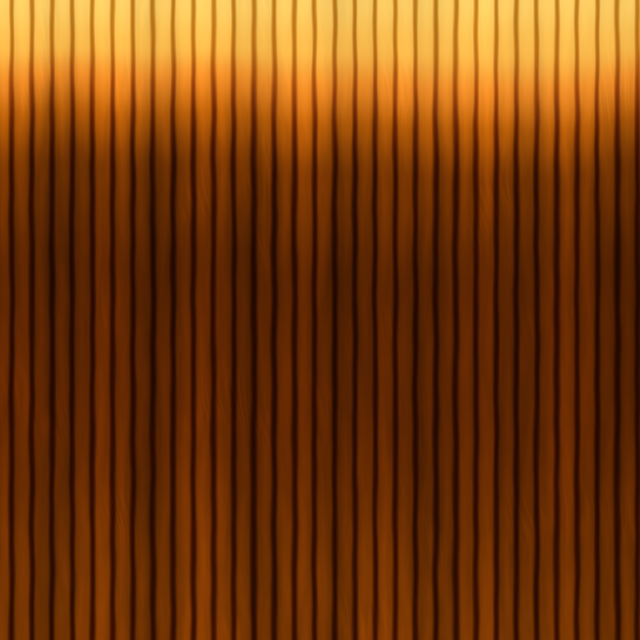
Give the GLSL for this texture, as a three.js fragment shader.

```glsl
// Vertical reeded wood slats, lit by a warm glow along the top edge.
varying vec2 vUv;

const float SLATS = 31.7;        // slats across the canvas
const float FIRST_GROOVE = 0.58; // offset of the first groove, in slats

const vec3 PALE_GOLD = vec3(0.99, 0.80, 0.39);
const vec3 GOLD      = vec3(0.98, 0.73, 0.30);
const vec3 ORANGE    = vec3(0.93, 0.55, 0.16);
const vec3 AMBER     = vec3(0.72, 0.37, 0.04);
const vec3 BROWN     = vec3(0.47, 0.21, 0.01);
const vec3 DARK_WOOD = vec3(0.355, 0.143, 0.007);
const vec3 LOW_WOOD  = vec3(0.455, 0.205, 0.01);

float hash(float n) {
  return fract(sin(n * 127.1) * 4375.85);
}

vec2 gradient(vec2 cell) {
  float angle = 6.2832 * hash(dot(cell, vec2(1.0, 57.3)));
  return vec2(cos(angle), sin(angle));
}

// Gradient noise, roughly -0.7 to 0.7
float noise(vec2 p) {
  vec2 i = floor(p);
  vec2 f = fract(p);
  vec2 w = f * f * f * (f * (f * 6.0 - 15.0) + 10.0);
  float a = dot(gradient(i), f);
  float b = dot(gradient(i + vec2(1.0, 0.0)), f - vec2(1.0, 0.0));
  float c = dot(gradient(i + vec2(0.0, 1.0)), f - vec2(0.0, 1.0));
  float d = dot(gradient(i + vec2(1.0, 1.0)), f - vec2(1.0, 1.0));
  return mix(mix(a, b, w.x), mix(c, d, w.x), w.y);
}

// Wood colour by depth below the top edge
vec3 glowRamp(float depth) {
  vec3 c = mix(PALE_GOLD, GOLD, smoothstep(0.0, 0.08, depth));
  c = mix(c, ORANGE, smoothstep(0.07, 0.14, depth));
  c = mix(c, AMBER, smoothstep(0.12, 0.20, depth));
  c = mix(c, BROWN, smoothstep(0.17, 0.28, depth));
  c = mix(c, DARK_WOOD, smoothstep(0.25, 0.45, depth));
  return mix(c, LOW_WOOD, smoothstep(0.62, 1.0, depth));
}

// Soft dark line around each whole number
float grooveMask(float x, float core, float edge) {
  float d = 0.5 - abs(fract(x) - 0.5);
  return 1.0 - smoothstep(core, edge, d);
}

// Upright fibres, different on every slat
float grain(vec2 uv, float seed) {
  float bend = 0.4 * noise(vec2(seed * 3.7, uv.y * 5.0));
  float coarse = noise(vec2(uv.x * 80.0 + bend * 3.0, uv.y * 6.0 + seed));
  float fine = noise(vec2(uv.x * 190.0 + bend, uv.y * 32.0));
  return 0.75 * coarse + 0.25 * fine;
}

// Sparse, steep flame marks
float flames(vec2 uv) {
  float slant = uv.x * 85.0 + uv.y * 9.0 + 1.2 * noise(uv * vec2(12.0, 9.0));
  float ridge = 1.0 - smoothstep(0.0, 0.22, abs(noise(vec2(slant, uv.y * 6.0))));
  float patches = smoothstep(0.12, 0.45, noise(uv * vec2(15.0, 6.0) + 8.3));
  return ridge * patches;
}

// Rounded slat face with its highlight at a given place
float profile(float across, float center) {
  float d = (across - center) / 0.34;
  return exp(-d * d);
}

void main() {
  vec2 uv = vUv;
  float depth = 1.0 - uv.y;

  // Slat layout with slightly uneven grooves
  float wobble = 0.07 * noise(vec2(uv.x * 40.0, uv.y * 14.0));
  float x = uv.x * SLATS - FIRST_GROOVE + wobble;
  float slat = floor(x);
  float across = fract(x);
  float tone = hash(slat + 4.0) - 0.5;

  // Glow with an uneven lower limit
  float sway = 0.03 * noise(vec2(uv.x * 6.0, 2.4)) + 0.012 * cos(6.2832 * (uv.x - 0.1));
  float glowDepth = depth + sway * smoothstep(0.02, 0.15, depth);
  float light = 1.0 - smoothstep(0.06, 0.28, glowDepth);
  vec3 color = glowRamp(glowDepth);

  // Broad upright shadow bands, slat tone, grain and rounded profile
  float bands = cos(6.2832 * (uv.x - 0.1) / 0.145 + noise(vec2(uv.x * 4.0, uv.y * 2.0)));
  float shadows = noise(vec2(uv.x * 7.0 + 1.3, uv.y * 2.2));
  float body = 1.0 + 0.18 * shadows - 0.09 * bands + 0.08 * tone;
  body += 0.18 * grain(uv, slat) + 0.09 * flames(uv);
  float center = 0.5 + 0.3 * (hash(slat + 31.0) - 0.5);
  body += 0.16 * (profile(across, center) - 0.62);
  color *= mix(body, 1.0 + 0.25 * (body - 1.0), light);

  // Grooves: deep in the shade, thin and golden in the glow
  float width = 1.0 + 0.25 * (hash(floor(x + 0.5) + 17.0) - 0.5);
  float groove = grooveMask(x, 0.02, width * mix(0.24, 0.19, light));
  vec3 grooveTint = mix(vec3(0.47, 0.28, 0.5), vec3(0.76, 0.61, 0.30), light);
  color *= mix(vec3(1.0), grooveTint, groove);

  gl_FragColor = vec4(clamp(color, 0.0, 1.0), 1.0);
}
```
